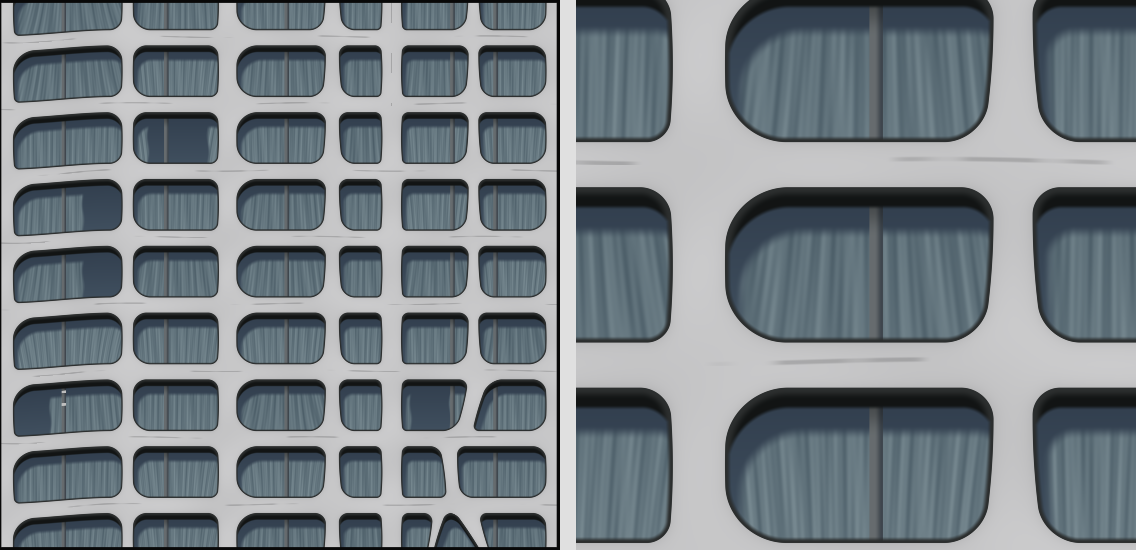
Left, the full canvas; right, a detail of the centre.
Reproduce this pattern procedurally as a Shadertoy shader.

```glsl
// Office facade: six columns of rounded windows in pale cladding, repeated per storey.
// Each opening is a rounded box with leaning sides; shifted copies of it give the
// dark reveal, the shaded glass and the curtains, whose folds are layered sines.

const float PITCH = 11.93;  // storey height, in percent of canvas width
const float TALL = 9.25;    // window height

// Per column: left edge, right edge, mullion (0 = none); the last is a wedge pane
const vec3 SPANS[7] = vec3[7](
    vec3(2.3, 21.9, 11.4), vec3(23.7, 39.1, 29.7), vec3(42.2, 58.4, 51.2),
    vec3(60.3, 68.3, 0.0), vec3(71.6, 83.9, 80.8), vec3(85.2, 97.6, 88.5),
    vec3(79.3, 81.6, 0.0));
// Corner radii: top left, top right, bottom left, bottom right
const vec4 CORNERS[7] = vec4[7](
    vec4(3.6, 2.6, 0.9, 2.1), vec4(2.2, 1.7, 2.9, 1.3), vec4(3.5, 1.9, 3.4, 2.3),
    vec4(1.6, 1.1, 2.2, 0.8), vec4(1.1, 1.7, 0.8, 2.4), vec4(1.5, 2.2, 2.2, 2.9),
    vec4(1.0, 1.0, 0.5, 0.5));

float hash(vec2 p) {
    return fract(sin(dot(p, vec2(41.3, 289.7))) * 4375.5);
}

// Signed distance to an opening whose top is at y = 0, with y pointing down
float windowDist(vec2 p, vec2 span, vec2 lean, vec4 corners) {
    float t = clamp(p.y / TALL, 0.0, 1.0);
    float bow = 0.25 * (2.0 * t - 1.0) * (2.0 * t - 1.0);
    span += lean * t + vec2(bow, -bow);
    vec2 q = p - 0.5 * vec2(span.x + span.y, TALL);
    vec2 pair = q.y < 0.0 ? corners.xy : corners.zw;
    float r = q.x < 0.0 ? pair.x : pair.y;
    vec2 e = abs(q) - 0.5 * vec2(span.y - span.x, TALL) + r;
    return length(max(e, 0.0)) + min(max(e.x, e.y), 0.0) - r;
}

// Shift of the pillar between the last two columns on the lower storeys
void shapeOpening(int col, int row, out vec3 span, out vec2 lean, out vec4 corners) {
    span = SPANS[col];
    corners = CORNERS[col];
    lean = vec2(col == 3 || col == 5 ? 0.6 : 0.0, col == 2 || col == 4 ? -0.6 : 0.0);
    if (col == 4 && row == 6) lean.y = -2.2;
    if (col == 5 && row == 6) { span.x = 87.0; lean.x = -2.9; corners.xz = vec2(2.4, 1.2); }
    if (col == 4 && row == 7) { span.yz = vec2(78.8, 0.0); lean.y = 1.2; corners.w = 1.2; }
    if (col == 5 && row == 7) span.x = 81.4;
    if (col == 4 && row == 8) { span.yz = vec2(77.6, 0.0); lean.y = -1.6; }
    if (col == 5 && row == 8) lean.x = 2.8;
    if (col == 6) lean = vec2(-2.7, 5.9);
}

// Stretch of bare glass where the curtains are drawn back
vec2 curtainGap(int col, int row) {
    if (col == 1 && row == 2) return vec2(26.4, 37.2);
    if (col == 0 && (row == 3 || row == 4)) return vec2(14.8, 22.0);
    if (col == 0 && row == 6) return vec2(2.0, 9.0);
    if (col == 4 && row == 6) return vec2(73.3, 80.4);
    return vec2(0.0);
}

vec3 cladding(vec2 p, float v, int row) {
    float mottle = sin(p.x * 0.31 + sin(p.y * 0.4)) + sin(p.y * 0.53 + 2.0 * sin(p.x * 0.17));
    vec3 c = vec3(0.78, 0.78, 0.785) + 0.008 * mottle;
    // Patchy horizontal joints and one short vertical joint
    float patchy = smoothstep(0.1, 0.9, sin(p.x * 0.23 + float(row) * 2.3) + 0.4 * sin(p.x * 1.1));
    c -= 0.12 * patchy * (1.0 - smoothstep(0.05, 0.2, abs(v - 10.4 - 0.15 * sin(p.x * 0.2))));
    c -= 0.13 * (1.0 - smoothstep(0.04, 0.18, abs(p.x - 69.9))) * step(p.y, 19.0) * step(0.3, sin(p.y * 0.7));
    return c;
}

void mainImage(out vec4 fragColor, in vec2 fragCoord) {
    float px = 100.0 / iResolution.x;
    float high = iResolution.y * px;
    vec2 p = vec2(fragCoord.x * px, high - fragCoord.y * px);

    // Storey index and height within it; the first column sags to the left
    float y = p.y + 3.84 - 1.05 * (1.0 - smoothstep(1.0, 20.0, p.x));
    int row = int(floor((y + 1.3) / PITCH));
    vec2 q = vec2(p.x, y - float(row) * PITCH);

    // Nearest opening
    float d = 1e3;
    int col = 0;
    vec3 span; vec2 lean; vec4 corners;
    for (int i = 0; i < 7; i++) {
        if (i == 6 && row != 8) continue;
        shapeOpening(i, row, span, lean, corners);
        float di = windowDist(q, span.xy, lean, corners);
        if (di < d) { d = di; col = i; }
    }
    shapeOpening(col, row, span, lean, corners);
    float glassDist = max(d + 0.2, windowDist(q - vec2(0.1, 1.15), span.xy, lean, corners));
    float drapeDist = windowDist(q - vec2(0.9, 2.6), span.xy, lean, corners);
    float seed = hash(vec2(col, row));

    // Curtains, with folds fanning from the middle of the pane
    float x = q.x + (seed - 0.5) * 0.06 * (q.x - 0.5 * (span.x + span.y)) * q.y;
    float sway = seed * 40.0 + 1.3 * sin(x * 1.4 + q.y * 0.2 + seed * 9.0);
    float folds = 0.5 * sin(x * 4.3 + sway) + 0.3 * sin(x * 8.9 - sway + 0.15 * q.y) + 0.2 * sin(x * 15.0 + sway);
    float light = 0.38 + 0.42 * folds + 0.2 * (seed - 0.5) + 0.025 * q.y;
    vec3 drape = mix(vec3(0.30, 0.37, 0.41), vec3(0.46, 0.53, 0.56), clamp(light, 0.0, 1.0));

    // Shaded glass, bare where the curtains are open
    vec3 glass = mix(vec3(0.19, 0.24, 0.30), vec3(0.25, 0.31, 0.37), q.y / TALL);
    vec2 gap = curtainGap(col, row) + 0.15 * sin(q.y * 1.1);
    float bare = smoothstep(-0.3, 0.3, q.x - gap.x) * smoothstep(-0.3, 0.3, gap.y - q.x);
    vec3 pane = mix(glass, drape, (1.0 - smoothstep(-0.5, 0.35, drapeDist)) * (1.0 - bare));

    // Mullion with a lit edge and a dark side
    float m = q.x - span.z;
    vec3 bar = mix(vec3(0.40, 0.42, 0.43), vec3(0.24, 0.27, 0.30), smoothstep(-0.1, 0.35, m));
    bar *= 0.7 + 0.3 * smoothstep(1.0, 3.0, q.y);
    if (col == 0 && row == 6) bar = mix(bar, vec3(0.75), smoothstep(0.7, 0.9, cos(q.y * 2.8 - 5.0)) * step(q.y, 5.0));
    pane = mix(pane, bar, 1.0 - smoothstep(0.4 - px * 0.5, 0.4 + px * 0.5, abs(m)));

    // Reveal, then cladding outside the opening
    vec3 reveal = mix(vec3(0.17, 0.18, 0.18), vec3(0.07, 0.08, 0.08), smoothstep(0.1, 0.7, -d));
    vec3 color = mix(pane, reveal, smoothstep(-0.2, 0.12, glassDist));
    vec3 wall = cladding(p, q.y, row) - 0.05 * exp(-max(d, 0.0) * 3.0);
    color = mix(color, wall, smoothstep(-px * 0.6, px * 0.6, d));

    // Thin black border
    float inside = min(min(p.x - 0.25, 99.4 - p.x), min(p.y, high - p.y) - 0.5);
    color = mix(vec3(0.03), color, smoothstep(-px * 0.5, px * 0.5, inside));
    fragColor = vec4(color, 1.0);
}
```
